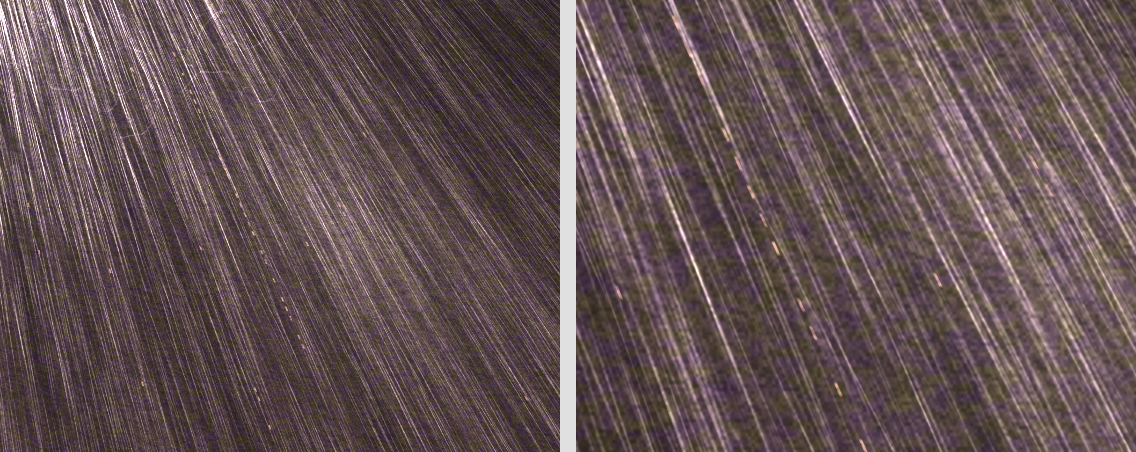
Left: the whole. Right: its middle third, enlarged.
A Shadertoy shader for this texture:

```glsl
// Wind-blown rain lit at night: thin bright streaks fan out from a far point
// above the upper left, over a dim plum-brown haze with fine colour grain.
// Streaks are hashed cells in fan space; bundles come from layered sines.

const vec2 PIVOT = vec2(-0.42, 2.7);

float hash(vec2 p) {
    vec3 q = fract(vec3(p.xyx) * vec3(0.1031, 0.1030, 0.0973));
    q += dot(q, q.yzx + 33.33);
    return fract((q.x + q.y) * q.z);
}

float square(float x) { return x * x; }

float softNoise(vec2 p) {
    vec2 i = floor(p), f = fract(p);
    f = f * f * (3.0 - 2.0 * f);
    return mix(mix(hash(i), hash(i + vec2(1, 0)), f.x),
               mix(hash(i + vec2(0, 1)), hash(i + vec2(1, 1)), f.x), f.y);
}

// Slope of the ray from the pivot through p; constant along each streak
float fanSlope(vec2 p, vec2 pivot) {
    return (p.x - pivot.x) / (pivot.y - p.y);
}

// One layer of tapered streaks, one per cell of fan space
float streakLayer(vec2 p, float seed, float pixel) {
    float count = 80.0 + 46.0 * seed;
    vec2 pivot = PIVOT;
    pivot += 0.3 * (vec2(hash(vec2(seed, 3.0)), hash(vec2(seed, 8.0))) - 0.5);
    float u = fanSlope(p, pivot) * count;
    float column = floor(u);
    float v = p.y * (2.0 + 0.4 * seed) + 20.0 * hash(vec2(column, seed + 40.0));
    vec2 cell = vec2(column + 57.0 * seed, floor(v));
    float along = fract(v);
    float centre = 0.3 + 0.4 * hash(cell + 11.0);
    float across = (fract(u) - centre) * (pivot.y - p.y) / count;
    float width = max(0.0008 + 0.0008 * hash(cell + 5.0), 0.5 * pixel);
    float taper = smoothstep(0.0, 0.35, along) * smoothstep(1.0, 0.6, along);
    return exp(-square(across / width)) * taper * pow(hash(cell + 23.0), 4.0);
}

// Faint curled threads near the lamp
float curls(vec2 p, float pixel) {
    float sum = 0.0;
    for (float i = 0.0; i < 30.0; i++) {
        vec2 centre = vec2(0.6 * hash(vec2(i, 1.0)), 0.74 + 0.27 * hash(vec2(i, 2.0)));
        vec2 d = p - centre;
        float radius = 0.012 + 0.07 * hash(vec2(i, 3.0));
        float turn = 6.283 * hash(vec2(i, 4.0));
        float wobble = 0.003 * sin(d.x * 110.0 + i);
        float ring = abs(length(d) - radius + wobble);
        float arc = smoothstep(0.35, 0.85, dot(d, vec2(cos(turn), sin(turn))) / radius);
        sum += arc * (1.0 - smoothstep(0.0002, 0.0005 + pixel, ring));
    }
    return sum;
}

// Short warm drops strung along a few rays, densest on the middle one
float drops(vec2 p, float pixel) {
    float sum = 0.0;
    for (float i = 0.0; i < 9.0; i++) {
        float slope = 0.17 + 0.053 * i + 0.02 * hash(vec2(i, 70.0));
        float across = abs(fanSlope(p, PIVOT) - slope) * (PIVOT.y - p.y);
        float v = p.y * 48.0 + 9.0 * hash(vec2(i, 71.0));
        float busy = exp(-square((slope - 0.435) * 22.0)) * smoothstep(0.12, 0.3, p.y)
                   * smoothstep(0.88, 0.78, p.y);
        float present = step(hash(vec2(i, floor(v) + 90.0)), 0.05 + 0.55 * busy);
        sum += present * smoothstep(0.3, 0.16, abs(fract(v) - 0.5))
             * (1.0 - smoothstep(0.0005, 0.001 + pixel, across));
    }
    return sum;
}

void mainImage(out vec4 fragColor, in vec2 fragCoord) {
    float pixel = 1.0 / iResolution.y;
    vec2 p = fragCoord * pixel;
    float slope = fanSlope(p, PIVOT);

    // Light: lamp in the upper left, hazy beam in the middle, dark upper right
    vec2 fromLamp = (p - vec2(0.04, 1.03)) * vec2(2.2, 2.0);
    float lamp = exp(-dot(fromLamp, fromLamp));
    float beam = exp(-square((slope - 0.545) * 9.0) - square((p.y - 0.5) * 3.2));
    float gloom = smoothstep(0.55, 1.25, p.x) * smoothstep(0.4, 1.0, p.y);

    // Broad bundles across the fan
    float bundle = sin(slope * 49.0 + 1.5 * p.y) + sin(slope * 113.0 - 2.0 * p.y + 1.3)
                 + sin(slope * 247.0 + 3.0 * p.y + 4.0);
    bundle = 1.0 + 0.08 * bundle;

    vec3 haze = vec3(0.242, 0.184, 0.188) * (1.0 - 0.3 * gloom);
    haze += vec3(0.125, 0.118, 0.108) * beam + vec3(0.07, 0.07, 0.085) * lamp;
    vec3 color = haze * mix(1.0, bundle, 0.7);

    // Streaks
    float rain = 0.0;
    for (float i = 0.0; i < 9.0; i++) rain += streakLayer(p, i, pixel);
    float glow = 0.23 + 0.5 * lamp + 0.04 * beam - 0.09 * gloom;
    color += vec3(1.0, 0.9, 0.92) * rain * glow * bundle;
    color += vec3(0.14, 0.13, 0.13) * curls(p, pixel);
    color = mix(color, vec3(0.92, 0.71, 0.63), 0.8 * min(drops(p, pixel), 1.0));

    // Slanted weave, fine grain and brown-to-plum colour blotches
    vec2 slanted = vec2(p.x * 0.94 - p.y * 0.34, p.x * 0.34 + p.y * 0.94);
    float weave = softNoise(slanted * vec2(75.0, 240.0)) - 0.5;
    float grain = softNoise(p * 390.0 + 17.0) - 0.5;
    float blotch = softNoise(p * vec2(110.0, 150.0) + 41.0) - 0.5;
    color *= 1.0 + 0.24 * weave + 0.4 * grain;
    color += vec3(0.0, -0.05, 0.13) * blotch;

    fragColor = vec4(clamp(color, 0.0, 1.0), 1.0);
}
```
